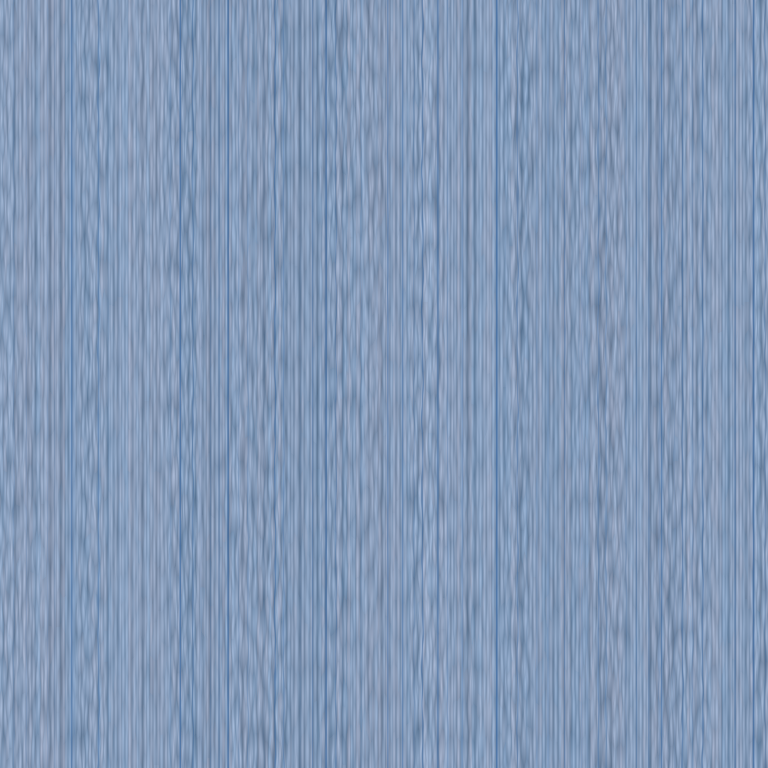
Give the GLSL for this texture, as a Shadertoy shader.

```glsl
const vec3 BASE_BLUE = vec3(0.522, 0.604, 0.719);
const vec3 SEAM_BLUE = vec3(0.240, 0.410, 0.620);
const vec3 LIGHT_STEP = vec3(0.080, 0.075, 0.076);  // colour change per unit of tone
const vec3 WARM_STEP = vec3(0.026, -0.003, -0.018); // shift from blue to grey
const float STRAND_COUNT = 215.0;
const vec2 FIBRE_COUNT = vec2(235.0, 23.0);
const float HAIRLINE_COUNT = 75.0;
const float SEAM_COUNT = 8.0;
const float SEAM_WIDTH = 0.0012;
const float HAIRLINE_WIDTH = 0.0010;
const float JITTER = 0.8;
const float SAMPLE_SPREAD = 0.7;  // share of a pixel that is averaged
const int KNOT_COUNT = 4;
const int SAMPLES = 4;

float hash(vec2 p) {
    return fract(sin(dot(p, vec2(127.1, 311.7))) * 43758.5);
}

// Distance to the nearest jittered line, and the random value of that line
vec2 nearestLine(float x, float seed) {
    float cell = floor(x);
    vec2 nearest = vec2(9.0, 0.0);
    for (int i = -1; i <= 1; i++) {
        float id = cell + float(i);
        float d = abs(x - id - 0.5 - JITTER * (hash(vec2(id, seed)) - 0.5));
        if (d < nearest.x) nearest = vec2(d, hash(vec2(id, seed + 7.0)));
    }
    return nearest;
}

// Cellular noise: distance to the nearest point, and its random value
vec2 cellular(vec2 p) {
    vec2 cell = floor(p);
    vec2 nearest = vec2(9.0, 0.0);
    for (int j = -1; j <= 1; j++) {
        for (int i = -1; i <= 1; i++) {
            vec2 id = cell + vec2(i, j);
            vec2 point = id + vec2(hash(id), hash(id + 41.3));
            float d = length(p - point);
            if (d < nearest.x) nearest = vec2(d, hash(id + 83.9));
        }
    }
    return nearest;
}

// Sideways drift of the loose fibres
float waviness(vec2 p) {
    float phase = 3.0 * sin(29.0 * p.x) + 2.0 * sin(9.0 * p.y + 17.0 * p.x);
    return 0.0005 * sin(47.0 * p.y + 260.0 * p.x + phase)
         + 0.0004 * sin(89.0 * p.y - 470.0 * p.x - phase)
         + 0.0002 * sin(173.0 * p.y + 810.0 * p.x);
}

float lineMask(float d, float width) {
    return 1.0 - smoothstep(0.3 * width, 1.4 * width, d);
}

// Soft dark smudges, stretched along the grain
float knots(vec2 p) {
    float shade = 0.0;
    for (int i = 0; i < KNOT_COUNT; i++) {
        float k = float(i);
        vec2 centre = vec2(hash(vec2(k, 3.7)), hash(vec2(k, 9.2)));
        vec2 q = (p - centre) / vec2(0.009, 0.015);
        shade += exp(-dot(q, q));
    }
    return shade;
}

vec3 wood(vec2 p) {
    // Narrow bands of loose, wavy grain alternate with straight grain
    float band = sin(57.0 * p.x + 1.0) + 0.7 * sin(101.0 * p.x + 2.3) + 0.5 * sin(23.0 * p.x + 4.0 * p.y);
    float loose = smoothstep(-1.2, 1.4, band);
    float x = p.x + waviness(p) * loose;

    vec2 strand = nearestLine(x * STRAND_COUNT, 1.0);
    vec2 fibre = cellular(vec2(x, p.y) * FIBRE_COUNT);
    float strandTone = 1.1 - 4.0 * strand.x;
    float fibreTone = 4.2 * (0.45 - fibre.x);
    float tone = mix(strandTone, fibreTone, 0.3 + 0.35 * loose);
    tone += 0.55 * (strand.y - 0.5) + 0.25 * (fibre.y - 0.5);
    tone += 0.04 * sin(13.0 * p.x + 0.6) + 0.03 * sin(37.0 * p.x + 0.8 * p.y);
    tone -= 0.5 * knots(p);

    float warmth = 1.2 * (fract(strand.y * 13.7) - 0.5) + 0.7 * (fract(fibre.y * 7.3) - 0.5);
    vec3 colour = BASE_BLUE + LIGHT_STEP * tone + WARM_STEP * warmth;

    // Fine grooves and the sparse darker seams
    vec2 hairline = nearestLine(x * HAIRLINE_COUNT, 17.0);
    vec2 seam = nearestLine(p.x * SEAM_COUNT, 29.0);
    float groove = lineMask(hairline.x / HAIRLINE_COUNT, HAIRLINE_WIDTH) * 0.55 * hairline.y * hairline.y;
    float cut = lineMask(seam.x / SEAM_COUNT, SEAM_WIDTH) * (0.55 + 0.3 * seam.y);
    return mix(colour, SEAM_BLUE, max(groove, cut));
}

void mainImage(out vec4 fragColor, in vec2 fragCoord) {
    // Average across the grain to smooth the thin lines
    vec3 sum = vec3(0.0);
    for (int i = 0; i < SAMPLES; i++) {
        float shift = SAMPLE_SPREAD * ((float(i) + 0.5) / float(SAMPLES) - 0.5);
        sum += wood((fragCoord + vec2(shift, 0.0)) / iResolution.y);
    }
    fragColor = vec4(sum / float(SAMPLES), 1.0);
}
```
